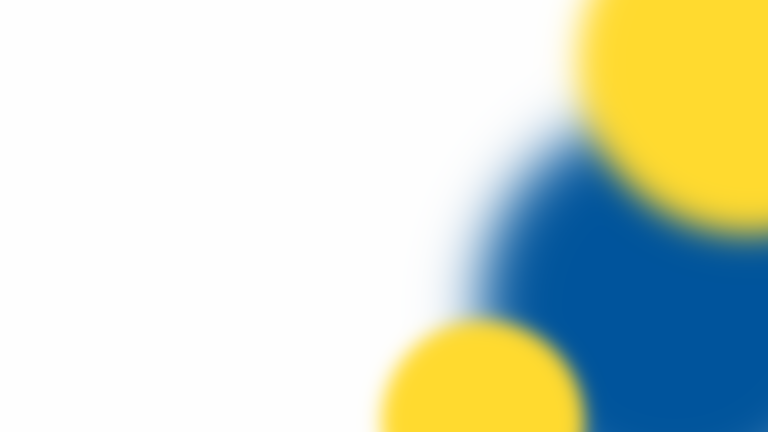
Reproduce this background procedurally as a WebGL 2 fragment shader.

```glsl
#version 300 es
precision highp float;

uniform vec2 u_resolution;
out vec4 fragColor;

// Coverage of a disc whose edge is softened by a Gaussian of width sigma
float blurredDisc(vec2 p, vec2 center, float radius, float sigma) {
    float x = clamp((radius - length(p - center)) / sigma, -4.0, 4.0);
    return 0.5 + 0.5 * tanh(0.798 * (x + 0.0447 * x * x * x));
}

void main() {
    // Both axes are measured in canvas heights
    vec2 p = gl_FragCoord.xy / u_resolution.y;

    vec3 white = vec3(0.996);
    vec3 blue = vec3(0.0, 0.33, 0.61);
    vec3 yellow = vec3(1.0, 0.855, 0.185);

    // Wide blue glow, then the two yellow discs above it
    vec3 color = mix(white, blue, blurredDisc(p, vec2(1.5625, 0.292), 0.447, 0.065));
    color = mix(color, yellow, blurredDisc(p, vec2(1.736, 0.856), 0.396, 0.037));
    color = mix(color, yellow, blurredDisc(p, vec2(1.118, 0.023), 0.234, 0.021));

    fragColor = vec4(color, 1.0);
}
```
